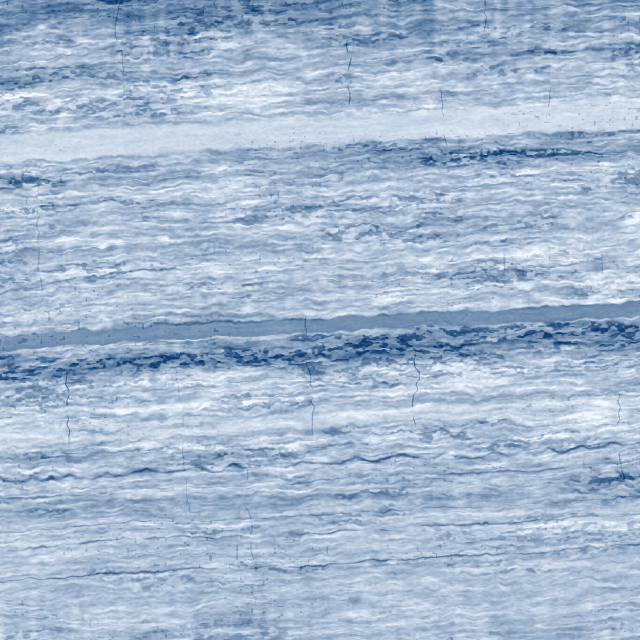
Reproduce this texture procedurally as a WebGL 1 fragment shader.

```glsl
precision highp float;
// Blue banded sedimentary stone: gently tilted, crinkled layers.
// Stretched value noise draws the fine laminae; soft slabs set the main beds;
// dark seams, flecks, pale veins, vertical stains and thin cracks lie on top.
uniform vec2 u_resolution;

float hash(vec2 p) {
  vec3 q = fract(vec3(p.xyx) * 0.1031);
  q += dot(q, q.yzx + 33.33);
  return fract((q.x + q.y) * q.z);
}

float noise(vec2 p) {
  vec2 cell = floor(p);
  vec2 f = fract(p);
  f = f * f * (3.0 - 2.0 * f);
  float low = mix(hash(cell), hash(cell + vec2(1.0, 0.0)), f.x);
  float high = mix(hash(cell + vec2(0.0, 1.0)), hash(cell + 1.0), f.x);
  return mix(low, high, f.y);
}

// 1 inside a layer around height c, with soft edges
float slab(float h, float c, float halfWidth, float soft) {
  return 1.0 - smoothstep(halfWidth - soft, halfWidth + soft, abs(h - c));
}

// Thin dark line along a layer, swelling and fading along its length
float seam(float h, float c, float width, float x) {
  float swell = 0.6 * noise(vec2(x * 14.0, c * 91.0)) + 0.4 * noise(vec2(x * 60.0, c * 57.0));
  float d = (h - c) / (width * (0.5 + swell));
  return exp(-d * d) * smoothstep(0.2, 0.6, swell);
}

// Thin pale line where the noise crosses its middle value
float vein(vec2 q, float width) {
  return 1.0 - smoothstep(0.0, width, abs(2.0 * noise(q) - 1.0));
}

// Near-vertical broken hairline cracks
float cracks(vec2 p) {
  float total = 0.0;
  for (int i = 0; i < 12; i++) {
    float id = float(i);
    vec2 c = vec2((id + hash(vec2(id, 3.0))) / 12.0, hash(vec2(id, 17.0)));
    float reach = 0.05 + 0.13 * hash(vec2(id, 29.0));
    float dy = p.y - c.y;
    float path = c.x - 0.09 * dy * hash(vec2(id, 41.0))
      + 0.010 * (noise(vec2(p.y * 22.0, id * 7.0)) - 0.5)
      + 0.006 * (noise(vec2(p.y * 110.0, id * 5.0)) - 0.5);
    float line = 1.0 - smoothstep(0.0003, 0.0018, abs(p.x - path));
    float ends = 1.0 - smoothstep(reach * 0.6, reach, abs(dy));
    float broken = smoothstep(0.25, 0.6, noise(vec2(p.y * 70.0, id * 11.0)));
    total = max(total, line * ends * broken * (0.3 + 0.7 * hash(vec2(id, 53.0))));
  }
  return total;
}

void main() {
  vec2 p = gl_FragCoord.xy / u_resolution;

  // Height within the strata: tilt plus broad and fine crinkles
  float h = p.y - 0.055 * p.x;
  h += 0.010 * (noise(vec2(p.x * 5.0, p.y * 7.0)) - 0.5);
  h += 0.006 * (noise(vec2(p.x * 24.0, h * 26.0) + 31.0) - 0.5);
  h += 0.0045 * (noise(vec2(p.x * 62.0, h * 75.0) + 67.0) - 0.5);
  h += 0.0022 * (noise(vec2(p.x * 150.0, h * 140.0) + 15.0) - 0.5);

  // Main beds
  float paleBed = slab(h, 0.768, 0.023, 0.007);
  float lowPaleBed = slab(h, 0.318, 0.013, 0.007);
  float greyBed = slab(h, 0.464, 0.011, 0.0018);
  float darkBeds = slab(h, 0.712, 0.014, 0.013) + slab(h, 0.427, 0.022, 0.014)
    + 0.6 * slab(h, 0.2, 0.012, 0.012) + 0.7 * slab(h, 0.872, 0.008, 0.008);
  float foot = 1.0 - smoothstep(0.1, 0.3, h);
  float patches = noise(vec2(p.x * 5.0, h * 34.0) + 12.0);

  float tone = 0.75 + 0.24 * paleBed + 0.21 * lowPaleBed - 0.42 * greyBed;
  tone -= 0.36 * darkBeds * (0.35 + patches);
  tone += 0.10 * slab(h, 0.365, 0.02, 0.02) + 0.06 * slab(h, 0.82, 0.03, 0.02);
  tone += 0.16 * slab(h, 0.128, 0.009, 0.008) * smoothstep(0.3, 0.9, p.x);
  tone += 0.14 * (noise(vec2(p.x * 2.0, h * 14.0) + 5.0) - 0.5);

  // Fine laminae and grain, calmer in the smooth beds
  float rough = (1.0 - 0.78 * max(paleBed, greyBed)) * (1.0 - 0.4 * lowPaleBed) * (1.0 - 0.3 * foot);
  float laminae = 0.20 * noise(vec2(p.x * 3.0, h * 52.0) + 81.0)
    + 0.34 * noise(vec2(p.x * 8.0, h * 125.0) + 43.0)
    + 0.46 * noise(vec2(p.x * 18.0, h * 250.0) + 19.0)
    + 0.42 * noise(vec2(p.x * 75.0, h * 330.0) + 57.0);
  tone += rough * (laminae - 0.71);
  tone += (0.08 + 0.12 * rough) * (noise(p * vec2(230.0, 330.0)) - 0.5);

  // Pale veins that follow the layers
  float veins = vein(vec2(p.x * 5.0, h * 46.0) + 93.0, 0.10) * noise(vec2(p.x * 22.0, h * 40.0) + 7.0)
    + 0.7 * vein(vec2(p.x * 9.0, h * 85.0) + 37.0, 0.2) * noise(vec2(p.x * 30.0, h * 60.0) + 3.0);
  tone += 0.34 * rough * veins;

  // Dark flecks: ragged specks gathered in thin streaks
  float streak = 0.5 * patches + 0.5 * noise(vec2(p.x * 13.0, h * 90.0) + 71.0) + 0.1 * darkBeds;
  float speck = 0.6 * noise(vec2(p.x * 70.0, h * 230.0) + 27.0) + 0.4 * noise(p * vec2(190.0, 290.0) + 61.0);
  tone -= rough * smoothstep(0.45, 0.65, speck) * smoothstep(0.5, 0.72, streak) * (0.42 + 0.2 * darkBeds);
  float pore = smoothstep(0.82, 0.92, noise(p * vec2(170.0, 230.0) + 23.0));
  tone -= 0.3 * pore * smoothstep(0.45, 0.75, noise(p * vec2(7.0, 22.0) + 9.0));

  // Dark seams, the widest one scalloped
  float scallop = 0.007 * abs(sin(p.x * 52.0 + 4.0 * noise(vec2(p.x * 9.0, 2.0))));
  tone -= 0.75 * seam(h + scallop, 0.257, 0.0024, p.x);
  tone -= 0.6 * seam(h, 0.142, 0.0015, p.x) + 0.65 * seam(h, 0.093, 0.0015, p.x);
  tone -= 0.5 * seam(h, 0.476, 0.0016, p.x) + 0.4 * seam(h, 0.743, 0.003, p.x);
  tone -= 0.35 * seam(h, 0.17, 0.0012, p.x) + 0.35 * seam(h, 0.225, 0.0012, p.x);

  // Shaded top edge and vertical stains at top and bottom
  float top = smoothstep(0.93, 1.0, p.y + 0.012 * (1.0 - p.x));
  float stained = smoothstep(0.86, 0.97, p.y) + 0.7 * (1.0 - smoothstep(0.02, 0.15, p.y));
  float stain = noise(vec2(p.x * 95.0, p.y * 7.0)) + 0.5 * noise(vec2(p.x * 24.0, p.y * 3.0));
  tone -= 0.48 * top * (1.0 - 0.3 * p.x) + 0.26 * stained * (stain - 0.65);

  tone -= 0.65 * cracks(p);

  vec3 slateBlue = vec3(0.29, 0.43, 0.59);
  vec3 paleBlue = vec3(0.81, 0.86, 0.92);
  gl_FragColor = vec4(mix(slateBlue, paleBlue, clamp(tone, -0.45, 1.25)), 1.0);
}
```
